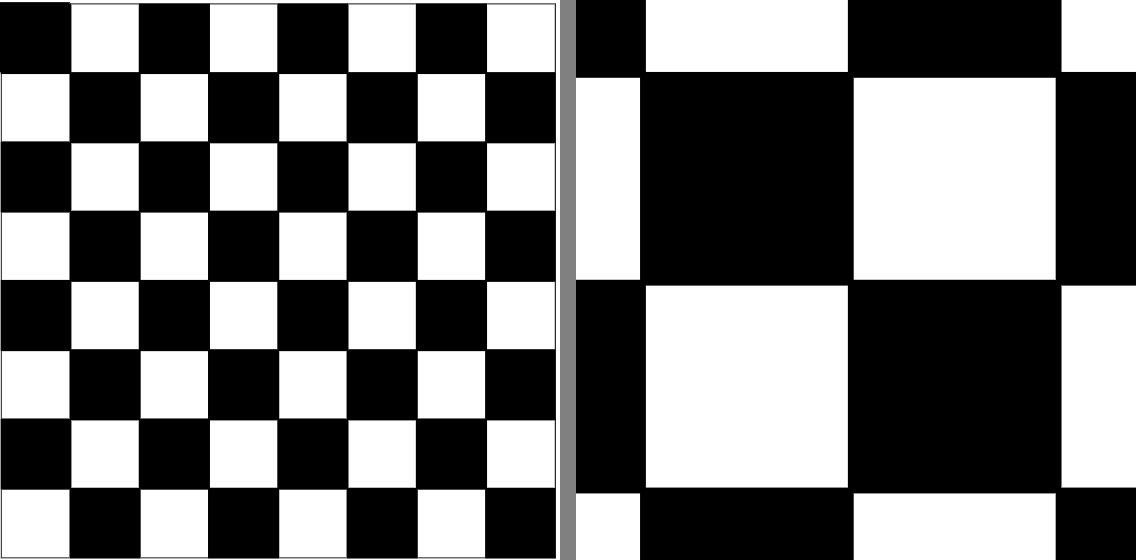
Left: the whole. Right: its middle third, enlarged.
Write a WebGL 2 fragment shader that draws this pattern.

```glsl
#version 300 es
precision highp float;
// Black and white checkerboard with thin ruled lines and one slightly shifted corner square.

#define CELLS 8.0
#define PITCH 0.1237
#define BOARD_ORIGIN vec2(0.0021, 0.0036)
#define INNER_HALF_LINE 0.00174
#define OUTER_HALF_LINE 0.0010
#define CORNER_SHIFT vec2(-0.0022, 0.0020)
#define INK vec3(0.0)
#define PAPER vec3(1.0)

uniform vec2 u_resolution;
out vec4 fragColor;

// Signed distance to an axis-aligned box
float boxDistance(vec2 p, vec2 center, vec2 halfSize) {
    vec2 d = abs(p - center) - halfSize;
    return length(max(d, 0.0)) + min(max(d.x, d.y), 0.0);
}

// Smooth coverage of a shape, one pixel wide at its edge
float coverage(float dist, float pixel) {
    return clamp(0.5 - dist / pixel, 0.0, 1.0);
}

// Distance to the nearest ruled line on one axis; border lines are thinner
float ruleDistance(float x) {
    float index = clamp(round(x / PITCH), 0.0, CELLS);
    bool border = index < 0.5 || index > CELLS - 0.5;
    return abs(x - index * PITCH) - (border ? OUTER_HALF_LINE : INNER_HALF_LINE);
}

void main() {
    vec2 uv = gl_FragCoord.xy / u_resolution;
    float pixel = 1.0 / min(u_resolution.x, u_resolution.y);
    vec2 p = uv - BOARD_ORIGIN;

    // Alternating squares; the lower left one is paper
    vec2 cell = clamp(floor(p / PITCH), 0.0, CELLS - 1.0);
    float checker = mod(cell.x + cell.y, 2.0);

    // Ruled lines over the square joints
    float rules = coverage(min(ruleDistance(p.x), ruleDistance(p.y)), pixel);

    // Limit both to the board
    float halfBoard = 0.5 * CELLS * PITCH;
    float boardDist = boxDistance(p, vec2(halfBoard), vec2(halfBoard)) - OUTER_HALF_LINE;
    float ink = max(checker, rules) * coverage(boardDist, pixel);

    // Shifted square at the upper left corner
    vec2 cornerCenter = vec2(0.5, CELLS - 0.5) * PITCH + CORNER_SHIFT;
    float cornerDist = boxDistance(p, cornerCenter, vec2(0.5 * PITCH + OUTER_HALF_LINE));
    ink = max(ink, coverage(cornerDist, pixel));

    fragColor = vec4(mix(PAPER, INK, ink), 1.0);
}
```
